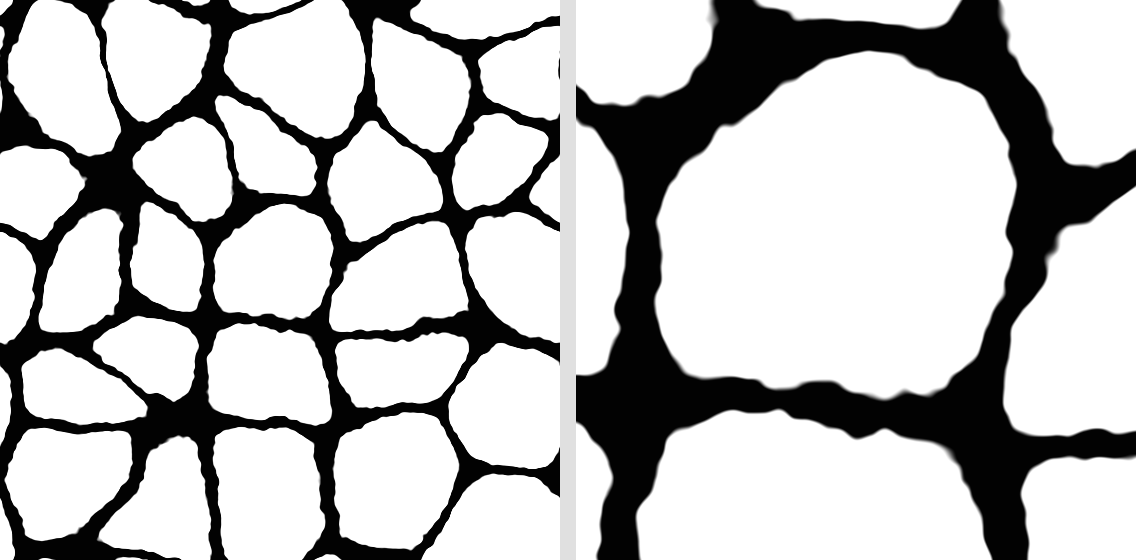
Left: the whole. Right: its middle third, enlarged.
This pattern is drawn by a three.js fragment shader. Its source:

```glsl
// Irregular black membrane network around white cells, like a tissue section.
// A wrapped, warped Voronoi diagram gives the walls; a soft minimum of the wall
// distances rounds the cells and swells the junctions; fine noise frays the rims.

varying vec2 vUv;

const float CELLS = 5.0; // cells per side, whole so that the sheet tiles

vec2 hash22(vec2 p) {
  vec3 q = fract(p.xyx * vec3(0.1031, 0.1030, 0.0973));
  q += dot(q, q.yzx + 33.33);
  return fract((q.xx + q.yz) * q.zy);
}

// Two channels of value noise in 0..1, wrapping after "period" lattice steps.
vec2 wrapNoise(vec2 uv, float period, float seed) {
  vec2 p = uv * period;
  vec2 i = floor(p);
  vec2 f = fract(p);
  f = f * f * (3.0 - 2.0 * f);
  vec2 a = hash22(mod(i, period) + seed);
  vec2 b = hash22(mod(i + vec2(1.0, 0.0), period) + seed);
  vec2 c = hash22(mod(i + vec2(0.0, 1.0), period) + seed);
  vec2 d = hash22(mod(i + vec2(1.0, 1.0), period) + seed);
  return mix(mix(a, b, f.x), mix(c, d, f.x), f.y);
}

// Jittered nucleus of a lattice cell.
vec2 nucleus(vec2 cell) {
  return cell + 0.5 + 0.84 * (hash22(mod(cell, CELLS) + 17.0) - 0.5);
}

// Soft distance to the nearest cell wall, in cell units.
float wallDistance(vec2 p) {
  vec2 base = floor(p);
  vec2 home = base;
  vec2 toHome = vec2(0.0);
  float nearest = 1e3;
  for (int y = -2; y <= 2; y++) {
    for (int x = -2; x <= 2; x++) {
      vec2 cell = base + vec2(float(x), float(y));
      vec2 r = nucleus(cell) - p;
      if (dot(r, r) < nearest) {
        nearest = dot(r, r);
        toHome = r;
        home = cell;
      }
    }
  }
  // Blend the distances to all bisectors around the home nucleus.
  float sum = 0.0;
  for (int y = -2; y <= 2; y++) {
    for (int x = -2; x <= 2; x++) {
      if (x == 0 && y == 0) continue;
      vec2 r = nucleus(home + vec2(float(x), float(y))) - p;
      float d = dot(0.5 * (toHome + r), normalize(r - toHome));
      sum += exp(-13.0 * d);
    }
  }
  return -log(sum) / 13.0;
}

void main() {
  // Bend the walls gently, then add a small wobble.
  vec2 p = vUv * CELLS;
  p += 0.26 * (wrapNoise(vUv, 8.0, 3.0) - 0.5);
  p += 0.05 * (wrapNoise(vUv, 28.0, 41.0) - 0.5);

  // Wall thickness drifts slowly; its rims are ragged.
  float halfWidth = 0.043 + 0.032 * (wrapNoise(vUv, 9.0, 71.0).x - 0.5);
  float ragged = 0.026 * (wrapNoise(vUv, 64.0, 113.0).x - 0.5)
               + 0.016 * (wrapNoise(vUv, 110.0, 157.0).y - 0.5);

  float d = wallDistance(p) - halfWidth + ragged;
  float lumen = smoothstep(-0.006, 0.006, d);
  gl_FragColor = vec4(mix(vec3(0.006), vec3(1.0), lumen), 1.0);
}
```
